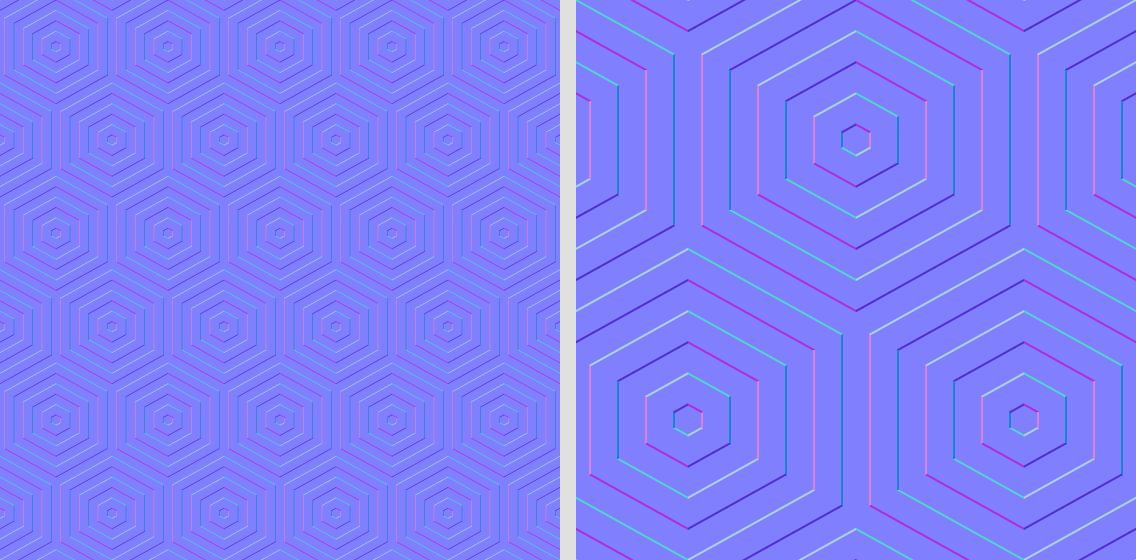
Left: the whole. Right: its middle third, enlarged.
Write a WebGL 2 fragment shader that draws this texture map.

```glsl
#version 300 es
precision highp float;
// Tangent-space normal map of concentric hexagonal grooves on a staggered grid.
// Each pixel finds its nearest cell centre, measures a hexagonal distance and
// tilts the normal along thin ring edges that step alternately up and down.

uniform vec2 u_resolution;
out vec4 fragColor;

const vec2 CELLS = vec2(5.0, 6.0);          // columns and rows over the canvas
const float ROW_STEP = 0.8660254;           // row spacing of a regular hex grid
const vec2 LATTICE = vec2(1.0, 2.0 * ROW_STEP);

// Offset from the nearest centre of a rectangular lattice
vec2 latticeOffset(vec2 p, vec2 origin) {
  return mod(p - origin + 0.5 * LATTICE, LATTICE) - 0.5 * LATTICE;
}

// Offset from the nearest hexagon centre, from two interleaved lattices
vec2 hexOffset(vec2 p) {
  vec2 even = latticeOffset(p, vec2(0.0, 0.5 * ROW_STEP));
  vec2 odd = latticeOffset(p, vec2(0.5, 1.5 * ROW_STEP));
  return dot(even, even) < dot(odd, odd) ? even : odd;
}

// Share of a pixel covered by a line of the given width
float lineCoverage(float dist, float width, float pixel) {
  return clamp(0.5 * (width + pixel) - dist, 0.0, min(width, pixel)) / pixel;
}

void main() {
  vec2 uv = gl_FragCoord.xy / u_resolution;
  float pixel = 1.0 / min(u_resolution.x, u_resolution.y);

  // Hexagonal distance and the outward axis of the facing side
  vec2 gridScale = CELLS * vec2(1.0, ROW_STEP);
  vec2 offset = hexOffset(uv * gridScale);
  vec2 a = abs(offset);
  vec2 slant = vec2(0.5, ROW_STEP);
  vec2 axis = a.x > dot(a, slant) ? vec2(1.0, 0.0) : slant;
  float hexDist = dot(a, axis);

  // Six evenly spaced rings, with distance converted to canvas units
  vec2 gradient = axis * gridScale;
  float ring = hexDist * 12.0;
  float edgeDist = abs(fract(ring) - 0.5) / (12.0 * length(gradient));
  float line = lineCoverage(edgeDist, 0.00118, pixel);

  // Alternate rings lean outward and inward; green points down
  float lean = 1.0 - 2.0 * mod(floor(ring), 2.0);
  vec2 facing = normalize(gradient) * sign(offset) * lean;
  vec3 tilted = vec3(facing * vec2(0.75, -0.75), 0.66);

  vec3 flatColor = vec3(0.5, 0.5, 1.0);
  vec3 edgeColor = 0.5 + 0.5 * tilted;
  fragColor = vec4(mix(flatColor, edgeColor, line), 1.0);
}
```
